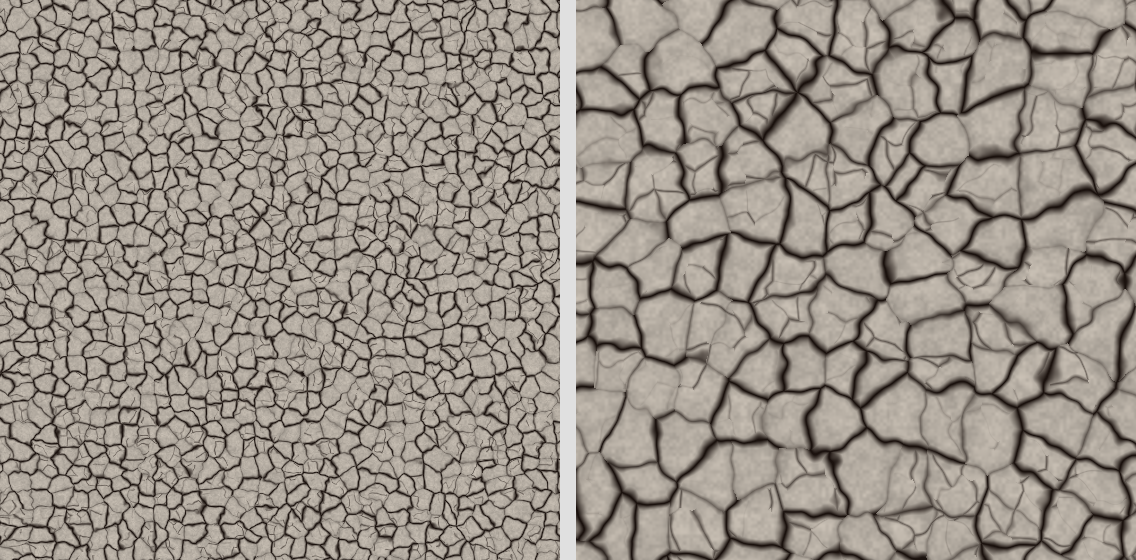
Left, the full canvas; right, a detail of the centre.
Give the GLSL for this texture, as a Shadertoy shader.

```glsl
// Dry lake bed: pale mud split into small plates by dark, uneven cracks.
#define PLATES 33.0        // plates across the canvas
#define JITTER 0.84        // irregularity of the plates
#define CRACK_WIDTH 0.142  // half width of the widest cracks, in plates
#define HAIR_SCALE 1.6     // density of hairline cracks against the plates
#define HAIR_WIDTH 0.115   // half width of hairlines, in hairline cells
#define HAIR_DEPTH 0.55    // darkness of hairlines
#define WIGGLE 0.16        // roughness of the crack lines
#define GRAIN 0.155        // contrast of the mud surface
#define MUD vec3(0.722, 0.690, 0.648)
#define DARK vec3(0.105, 0.070, 0.055)

// Integer hash, two values in 0..1
vec2 hash2(ivec2 cell) {
    uvec2 v = uvec2(cell + 4096) * 1664525u + 1013904223u;
    v.x += v.y * 1664525u;
    v.y += v.x * 1664525u;
    v ^= v >> 16u;
    v.x += v.y * 1664525u;
    v.y += v.x * 1664525u;
    v ^= v >> 16u;
    return vec2(v & 65535u) / 65535.0;
}

// Smooth value noise, two channels
vec2 noise2(vec2 p) {
    ivec2 i = ivec2(floor(p));
    vec2 f = fract(p);
    f = f * f * (3.0 - 2.0 * f);
    return mix(mix(hash2(i), hash2(i + ivec2(1, 0)), f.x),
               mix(hash2(i + ivec2(0, 1)), hash2(i + ivec2(1, 1)), f.x), f.y);
}

vec2 seedPoint(ivec2 cell) {
    return 0.5 + JITTER * (hash2(cell) - 0.5);
}

// Crack darkness around Voronoi plates; each border has its own strength.
// Returns darkness, a random value of the plate and the distance to its rim.
vec3 cracks(vec2 p, float width, float pixel, float weakest, float opening) {
    ivec2 base = ivec2(floor(p));
    vec2 f = fract(p);
    ivec2 home = ivec2(0);
    vec2 toHome = vec2(0.0);
    float nearest = 8.0;
    for (int y = -1; y <= 1; y++)
    for (int x = -1; x <= 1; x++) {
        ivec2 o = ivec2(x, y);
        vec2 r = vec2(o) + seedPoint(base + o) - f;
        float d = dot(r, r);
        if (d < nearest) { nearest = d; toHome = r; home = o; }
    }
    float darkness = 0.0;
    float rim = 8.0;
    for (int y = -2; y <= 2; y++)
    for (int x = -2; x <= 2; x++) {
        ivec2 o = home + ivec2(x, y);
        if (o == home) continue;
        vec2 r = vec2(o) + seedPoint(base + o) - f;
        float d = dot(0.5 * (toHome + r), normalize(r - toHome));
        // The sum of both cells is the same from either side of the border
        float strength = hash2(2 * base + home + o + 977).x;
        strength = smoothstep(weakest, 1.0, strength + opening);
        float w = width * mix(0.35, 1.0, strength);
        float soft = max(w, 1.15 * pixel);
        float depth = min(1.0, 1.6 * strength) * w / soft;
        darkness = max(darkness, depth * pow(clamp(1.04 - d / soft, 0.0, 1.0), 1.4));
        rim = min(rim, d);
    }
    return vec3(darkness, hash2(base + home + 311).y, rim);
}

void mainImage(out vec4 fragColor, in vec2 fragCoord) {
    vec2 uv = fragCoord / iResolution.y;
    float pixel = PLATES / iResolution.y;

    // Bend the plate layout: broad size changes, then ragged edges
    vec2 p = uv * PLATES;
    vec2 q = p + 0.7 * (noise2(p * 0.28) - 0.5);
    q += 0.28 * (noise2(p * 1.3 + 17.0) - 0.5);
    q += WIGGLE * (noise2(p * 3.7 + 41.0) - 0.5);

    // Main cracks vary a little along their length
    vec2 region = noise2(p * 0.9 + 73.0);
    float opening = 0.30 * (region.x - 0.5);
    vec3 plate = cracks(q, CRACK_WIDTH, pixel, -0.30, opening);

    // Hairlines break up part of the plates
    vec3 hair = cracks(q * HAIR_SCALE + 29.0, HAIR_WIDTH, pixel * HAIR_SCALE,
                       0.25, 0.2 * (region.y - 0.5));
    float hairShare = HAIR_DEPTH * smoothstep(0.3, 0.7, plate.y);
    float darkness = max(plate.x, hair.x * hairShare);

    // Mud: plate tint, worn rims, soft blotches and fine grain
    float blotch = noise2(p * 2.3 + 5.0).x - 0.5;
    float grain = noise2(p * 7.0 + 11.0).x - 0.5;
    float dust = noise2(p * 15.0 + 23.0).y - 0.5;
    float tone = 0.02 * (plate.y - 0.5) + GRAIN * (0.35 * blotch + 0.6 * grain + 0.6 * dust);
    tone -= 0.07 * (1.0 - smoothstep(0.05, 0.24, plate.z));
    vec3 mud = MUD * (1.0 + tone);

    fragColor = vec4(mix(mud, DARK, darkness), 1.0);
}
```
